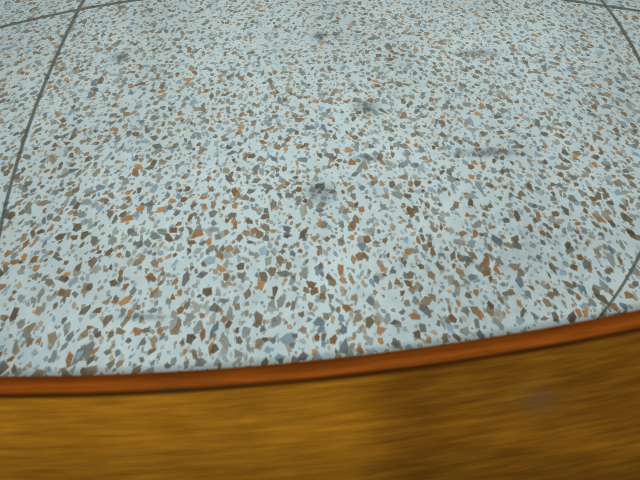
A Shadertoy shader for this texture:

```glsl
// Speckled terrazzo floor in perspective behind the curved rim of a varnished wooden table.

vec2 hash2(vec2 cell) {
    vec3 h = fract(cell.xyx * vec3(0.1031, 0.1030, 0.0973));
    h += dot(h, h.yzx + 33.33);
    return fract((h.xx + h.yz) * h.zy);
}

float gradientDot(vec2 cell, vec2 f, vec2 corner) {
    return dot(hash2(cell + corner) * 2.0 - 1.0, f - corner);
}

// Gradient noise, roughly -0.7 to 0.7
float gradientNoise(vec2 p) {
    vec2 cell = floor(p), f = fract(p);
    vec2 u = f * f * f * (f * (f * 6.0 - 15.0) + 10.0);
    float low = mix(gradientDot(cell, f, vec2(0, 0)), gradientDot(cell, f, vec2(1, 0)), u.x);
    float high = mix(gradientDot(cell, f, vec2(0, 1)), gradientDot(cell, f, vec2(1, 1)), u.x);
    return mix(low, high, u.y);
}

float fbm(vec2 p) {
    float sum = 0.0, amplitude = 0.6;
    for (int i = 0; i < 4; i++) {
        sum += amplitude * gradientNoise(p);
        p = p * 2.03 + 17.3;
        amplitude *= 0.5;
    }
    return sum;
}

// Irregular five-sided stone, from the intersection of half planes
float chipDistance(vec2 r, vec2 seed, float size) {
    float turn = 6.2832 * hash2(seed + 5.1).x, d = -1.0;
    float c = cos(turn), s = sin(turn);
    r = mat2(c, -s, s, c) * r;
    r.x *= mix(0.55, 1.0, hash2(seed + 2.7).y);
    for (int i = 0; i < 5; i++) {
        vec2 jitter = hash2(seed + float(i) * 7.3);
        float angle = 1.2566 * (float(i) + 0.6 * jitter.x);
        d = max(d, dot(r, vec2(cos(angle), sin(angle))) - size * mix(0.55, 1.1, jitter.y));
    }
    return d;
}

vec3 chipColor(float pick, float tone) {
    vec3 c = mix(vec3(0.47, 0.49, 0.46), vec3(0.44, 0.39, 0.30), step(0.38, pick));
    c = mix(c, vec3(0.54, 0.39, 0.24), step(0.70, pick));
    c = mix(c, vec3(0.46, 0.54, 0.58), step(0.86, pick));
    return c * mix(0.72, 1.22, tone);
}

// Scatter one layer of stones over the base colour
vec3 addChips(vec3 base, vec2 q, float size, float density, float opacity) {
    vec2 cell = floor(q);
    for (int y = -1; y <= 1; y++)
    for (int x = -1; x <= 1; x++) {
        vec2 id = cell + vec2(x, y);
        vec2 look = hash2(id + 31.7);
        float radius = size * mix(0.55, 1.15, look.y);
        float d = chipDistance(q - id - hash2(id), id, radius);
        float cover = (1.0 - smoothstep(-0.10, 0.09, d)) * step(hash2(id + 91.3).x, density);
        base = mix(base, chipColor(look.x, hash2(id + 63.1).y), cover * opacity);
    }
    return base;
}

float softLine(float d, float width) {
    return 1.0 - smoothstep(width * 0.4, width * 1.4, abs(d));
}

// Ragged smudge; extent holds the half width and half height
float smudge(vec2 p, vec2 center, vec2 extent) {
    vec2 r = (p - center) / extent;
    return exp(-dot(r, r)) * clamp(0.85 + 1.3 * fbm(p * 55.0), 0.0, 1.3);
}

vec3 floorColor(vec2 p) {
    // Perspective plane: stones shrink toward the top
    float depth = 1.75 - p.y;
    vec2 q = vec2(p.x - 0.667, 1.2) / depth;
    vec3 color = vec3(0.715, 0.785, 0.785) + 0.07 * fbm(q * 45.0);
    color = addChips(color, q * 115.0 + 40.0, 0.36, 0.65, 0.50);
    color = addChips(color, q * 72.0, 0.40, 0.72, 0.85);
    color = mix(color, vec3(0.66, 0.72, 0.715), 0.30 * smoothstep(0.45, 1.0, p.y));

    // Worn patches and shading toward the corners
    vec2 off = (p - vec2(0.68, 0.62)) / vec2(0.85, 0.62);
    color *= 1.03 - 0.13 * dot(off, off) + 0.12 * fbm(p * 5.0);
    color *= 1.0 - 0.13 * smudge(p, vec2(1.02, 0.46), vec2(0.20, 0.12));
    const vec4 stains[8] = vec4[8](
        vec4(0.665, 0.925, 0.010, 0.007), vec4(0.762, 0.776, 0.024, 0.014),
        vec4(0.668, 0.598, 0.026, 0.020), vec4(1.020, 0.682, 0.060, 0.008),
        vec4(0.990, 0.890, 0.036, 0.006), vec4(0.768, 0.670, 0.026, 0.007),
        vec4(0.295, 0.340, 0.040, 0.007), vec4(0.250, 0.880, 0.017, 0.010));
    for (int i = 0; i < 8; i++) {
        float strength = i == 0 ? 0.9 : 0.52;
        color = mix(color, vec3(0.23, 0.26, 0.26), strength * smudge(p, stains[i].xy, stains[i].zw));
    }

    // Curved joints between the slabs
    float t = 1.0 - p.y;
    float joints = softLine(p.x - (0.174 - 0.522 * t + 0.333 * t * t), 0.0042);
    joints = max(joints, softLine(p.x - (1.253 + 0.781 * t - 1.19 * t * t), 0.0042));
    float leftTop = softLine(p.y - (0.943 + 0.26 * p.x - 0.21 * p.x * p.x), 0.0027);
    joints = max(joints, leftTop * step(p.x, 0.4));
    joints = max(joints, softLine(p.y - 1.177 + 0.15 * p.x, 0.0027) * step(1.0, p.x));
    return mix(color, vec3(0.30, 0.32, 0.29), 0.8 * joints);
}

// below is the distance under the upper rim of the table
vec3 woodColor(vec2 p, float below) {
    float grain = fbm(vec2(p.x * 7.0, below * 85.0));
    float glow = 0.72 - 0.42 * smoothstep(0.55, 1.25, p.x) + 0.35 * fbm(p * vec2(5.0, 7.0));
    glow -= 0.20 * exp(-pow((p.x - 0.84) / 0.10, 2.0));
    vec3 front = mix(vec3(0.31, 0.19, 0.045), vec3(0.63, 0.43, 0.10), clamp(glow + 0.55 * grain, 0.0, 1.0));
    front *= 1.0 - 0.15 * smoothstep(0.10, 0.0, p.y);
    vec3 lip = mix(vec3(0.36, 0.17, 0.04), vec3(0.52, 0.27, 0.07), smoothstep(0.0, 0.025, below));
    lip *= 1.0 + 0.30 * grain;
    vec3 color = mix(lip, front, smoothstep(0.034, 0.050, below));
    color *= 1.0 - 0.52 * exp(-pow((below - 0.040) / 0.006, 2.0));
    color = mix(color, vec3(0.34, 0.29, 0.22), 0.55 * smudge(p, vec2(1.12, 0.170), vec2(0.045, 0.025)));
    return mix(color, vec3(0.20, 0.16, 0.13), 0.6 * smudge(p, vec2(0.365, 0.188), vec2(0.03, 0.007)));
}

void mainImage(out vec4 fragColor, in vec2 fragCoord) {
    vec2 p = fragCoord / iResolution.y;
    float below = 0.215 + 0.001 * p.x + 0.0775 * p.x * p.x - p.y;
    vec3 ground = floorColor(p) * (1.0 - 0.25 * smoothstep(-0.022, 0.0, below));
    vec3 color = mix(ground, woodColor(p, below), smoothstep(-0.004, 0.004, below));
    fragColor = vec4(color, 1.0);
}
```
